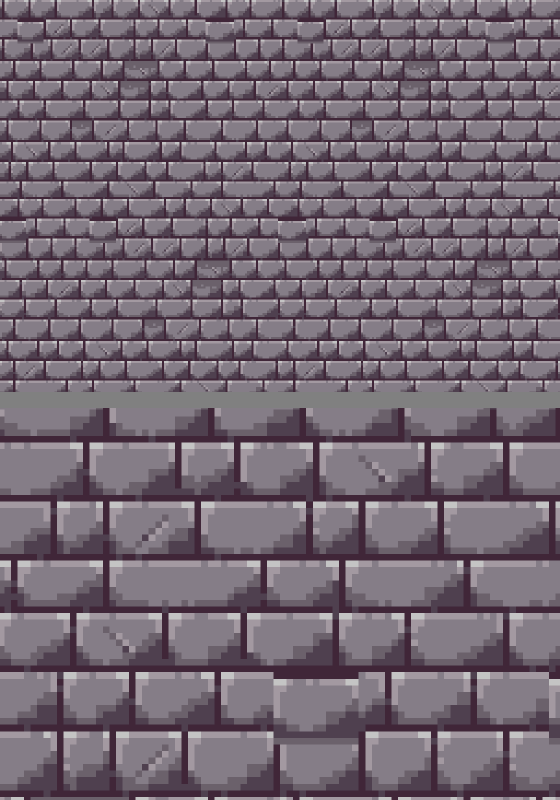
Top, the full canvas; bottom, a detail of the centre.
Give the GLSL for this texture, as a Shadertoy shader.

```glsl
const vec3 MORTAR = vec3(0.25, 0.15, 0.22);
const vec3 DARK = vec3(0.31, 0.25, 0.31);
const vec3 SHADE = vec3(0.42, 0.38, 0.42);
const vec3 FACE = vec3(0.52, 0.49, 0.53);
const vec3 LIGHT = vec3(0.64, 0.60, 0.63);
const vec3 PALE = vec3(0.77, 0.77, 0.77);

// Row height and brick count for each row of the wall tile
const float HEIGHT[10] = float[](9., 9., 10., 9., 9., 9., 10., 9., 9., 8.);
const float BRICKS[10] = float[](10., 10., 11., 10., 10., 9., 9., 10., 10., 7.);

// Cracked bricks as (row, x)
const vec2 CRACKS[12] = vec2[](
    vec2(0, 72), vec2(1, 27), vec2(2, 33), vec2(2, 47), vec2(2, 73), vec2(3, 64),
    vec2(4, 48), vec2(4, 120), vec2(6, 52), vec2(7, 16), vec2(8, 105), vec2(9, 55));

float hash(vec2 p) {
    return fract(sin(dot(p, vec2(12.99, 78.23))) * 4375.85);
}

float wobble(vec2 p, float seed) {
    return sin(p.x * 2.1 + p.y * 0.6 + seed * 40.0) + sin(p.y * 2.7 - p.x * 0.5 + seed * 70.0);
}

// Left edge of a brick, wrapping around the tile
float joint(float i, int row) {
    float n = BRICKS[row];
    float jitter = 0.42 * hash(vec2(mod(i, n), float(row) + 3.0));
    return floor((i + jitter + 0.5 * mod(float(row), 2.0)) * 128.0 / n);
}

// Bevelled stone; p counts cells from its upper left corner
vec3 stone(vec2 p, vec2 size, float seed) {
    vec2 far = size - 1.0 - p;
    float w = wobble(p, seed);
    float corner = min(0.65 * far.x + far.y - 1.2 * seed, 0.9 * p.x + far.y + 1.6) + 0.3 * w;
    if (corner < 2.5) return DARK;
    if (corner < 4.0 || (far.y < 0.5 && w > 0.0)) return SHADE;
    bool top = p.y < 0.5;
    if (top && (p.x < 1.5 || (far.x < 1.5 && w > -0.6))) return PALE;
    if ((top || p.x < 0.5) && w > -1.1) return LIGHT;
    if (p.x + p.y < 2.5 || (far.x < 0.5 && p.y < 2.5)) return LIGHT;
    return FACE;
}

vec3 wall(vec2 cell) {
    // Lower courses reuse the tile, shifted sideways
    float course = floor(cell.y / 91.0);
    cell = vec2(mod(cell.x - 33.0 * course, 128.0), mod(cell.y, 91.0));

    // Raised stones overlap the row below and cast a shadow
    for (int k = 0; k < 2; k++) {
        vec2 p = cell - vec2(8.0 + 86.0 * float(k), 10.0);
        vec2 size = vec2(12.0 + float(k), 8.0);
        if (p.x >= 0.0 && p.x < size.x && p.y >= -1.0 && p.y < size.y + 2.0) {
            if (p.y < 0.0) return MORTAR;
            if (p.y < size.y) return stone(p, size, 0.1);
            return p.y < size.y + 1.0 ? DARK : SHADE;
        }
    }

    // Find the row
    int row = 0;
    float top = 0.0;
    while (row < 9 && cell.y >= top + HEIGHT[row]) top += HEIGHT[row++];

    // Find the brick
    float n = BRICKS[row];
    float i = floor((cell.x + 0.5) * n / 128.0 - 0.5 * mod(float(row), 2.0));
    if (cell.x < joint(i, row)) i -= 1.0;
    else if (cell.x >= joint(i + 1.0, row)) i += 1.0;
    float left = joint(i, row), right = joint(i + 1.0, row);
    vec2 p = cell - vec2(left, top);
    vec2 size = vec2(right - left, HEIGHT[row]) - 1.0;
    if (p.x >= size.x || p.y >= size.y)
        return wobble(cell, 0.3) > 1.5 ? DARK : MORTAR;

    vec3 color = stone(p, size, hash(vec2(mod(i, n), float(row))));

    // Sunken stones lie in the shadow of the row above
    float sunken = row == 3 ? 64.0 : row == 4 ? 62.0 : row == 6 ? 38.0 : -99.0;
    if (sunken >= left && sunken < right)
        color = p.y < 3.0 + 0.8 * wobble(p, 0.2) ? SHADE : min(color, FACE);

    // Diagonal cracks with a lit lower lip
    for (int k = 0; k < 12; k++) {
        vec2 crack = CRACKS[k];
        if (int(crack.x) != row || crack.y < left || crack.y >= right) continue;
        vec2 d = p - floor(size * 0.5);
        float slant = hash(crack) > 0.35 ? 1.0 : -1.0;
        float across = d.x + slant * d.y;
        if (abs(d.y) < 2.5 && across == 0.0) color = d.y == 1.0 ? DARK : SHADE;
        if (abs(d.y) < 1.5 && across == 1.0) color = LIGHT;
    }
    return color;
}

void mainImage(out vec4 fragColor, in vec2 fragCoord) {
    // Four samples smooth the edges of the 256 cells across
    vec3 sum = vec3(0.0);
    for (int s = 0; s < 4; s++) {
        vec2 pos = fragCoord + 0.5 * vec2(s & 1, s >> 1) - 0.25;
        pos.y = iResolution.y - pos.y;
        sum += wall(floor(pos * 256.0 / iResolution.x));
    }
    fragColor = vec4(sum / 4.0, 1.0);
}
```
